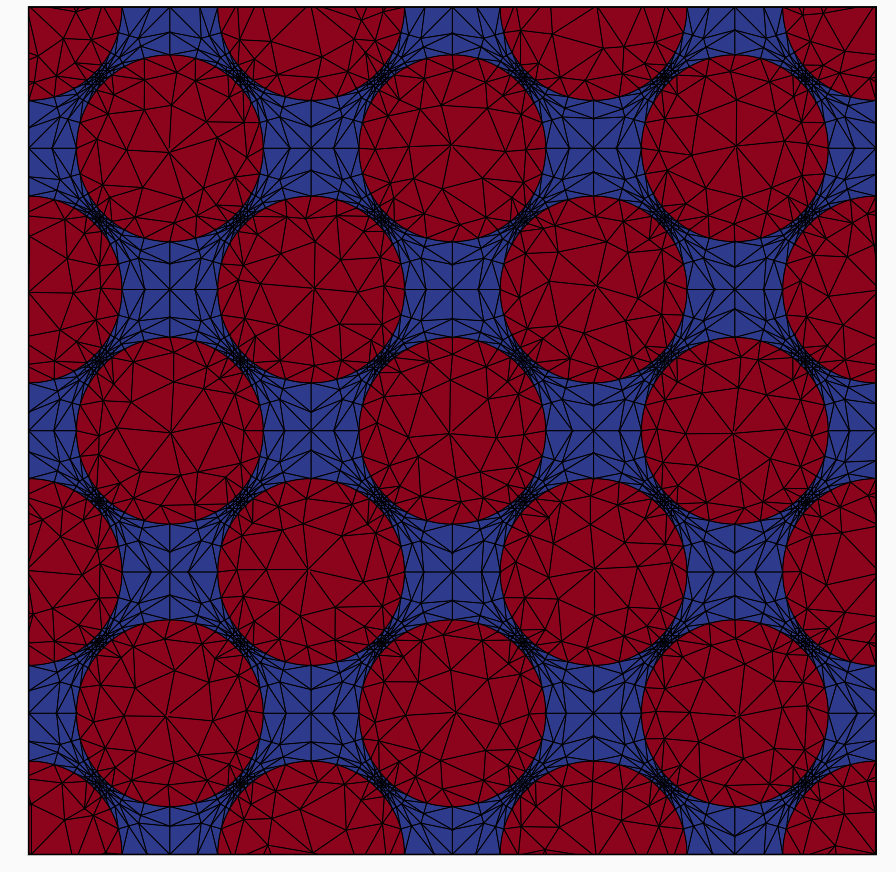
Give the GLSL for this pattern, as a Shadertoy shader.

```glsl
// A finite-element mesh of red discs packed on a diagonal lattice in a blue matrix.
// Each lattice diamond holds rings of jittered nodes joined into triangles;
// nodes crowd towards the narrow necks, where a fine grid refines the mesh.

const float DISC = 0.661;   // disc radius in lattice units

vec2 hash2(vec2 p) {
    return fract(sin(vec2(dot(p, vec2(127.1, 311.7)), dot(p, vec2(269.5, 183.3)))) * 43758.5453);
}

float segment(vec2 p, vec2 a, vec2 b) {
    vec2 ab = b - a, ap = p - a;
    return length(ap - ab * clamp(dot(ap, ab) / dot(ab, ab), 0.0, 1.0));
}

float ringCount(int ring) {
    return 8.0 * exp2(float(min(ring, 3) - 1));
}

// Rings: 0 centre, 1-2 inside the disc, 3 its rim, 4 matrix, 5 diamond border
vec2 node(vec2 cell, int ring, float i) {
    if (ring == 0) return 0.06 * (hash2(cell + 7.0) - 0.5);
    float n = ringCount(ring);
    vec2 jitter = hash2(cell * 3.7 + vec2(mod(i, n), float(ring) * 41.0)) - 0.5;
    float t = 6.2831853 * (i + (ring < 3 ? 0.6 * jitter.x : 0.0)) / n;
    t += (ring < 3 ? 0.04 : 0.115) * sin(4.0 * t);
    vec2 dir = vec2(cos(t), sin(t));
    float border = 1.0 / (abs(dir.x) + abs(dir.y));
    float radius = ring == 1 ? 0.34 + 0.09 * jitter.y
                 : ring == 2 ? 0.53 + 0.06 * jitter.y
                 : ring == 3 ? DISC
                 : ring == 4 ? mix(DISC, border, 0.5 + 0.25 * jitter.y)
                 : border;
    return radius * dir;
}

// Distance to the lines of a square grid
float gridLines(vec2 p, float spacing) {
    vec2 g = abs(fract(p / spacing - 0.5) - 0.5) * spacing;
    return min(g.x, g.y);
}

float meshDistance(vec2 q, vec2 cell) {
    float r = length(q);
    // Disc rim and diamond border
    float d = min(abs(r - DISC), abs(1.0 - abs(q.x) - abs(q.y)) * 0.7071);
    float turn = atan(q.y, q.x) / 6.2831853;

    for (int ring = 1; ring <= 5; ring++) {
        float nearest = round(turn * ringCount(ring));
        for (float k = -2.0; k <= 2.0; k++) {
            float i = nearest + k;
            vec2 a = node(cell, ring, i);
            d = min(d, length(q - a) - 0.006);
            if (ring == 5) continue;
            vec2 next = node(cell, ring, i + 1.0);
            if (ring != 3) d = min(d, segment(q, a, next));
            if (ring == 1) d = min(d, segment(q, node(cell, 0, 0.0), a));
            if (ring < 3) {
                // Fan out to the ring with twice the nodes
                for (float c = -1.0; c <= 1.0; c++)
                    d = min(d, segment(q, a, node(cell, ring + 1, 2.0 * i + c)));
            } else {
                // Split each quad, with diagonals leaning towards the neck
                d = min(d, segment(q, a, node(cell, ring + 1, i)));
                bool rising = mod(i, 8.0) < 4.0;
                vec2 outer = node(cell, ring + 1, rising ? i + 1.0 : i);
                d = min(d, segment(q, rising ? a : next, outer));
            }
        }
    }

    // Fine elements in the necks between discs
    vec2 neck = abs(q) - 0.5;
    float fine = max(gridLines(neck, 0.05), max(length(neck) - 0.12, DISC - r));
    float core = max(gridLines(neck, 0.028), length(neck) - 0.04);
    return min(d, min(fine, core));
}

void mainImage(out vec4 fragColor, in vec2 fragCoord) {
    // Six by six lattice units inside a white margin
    vec2 p = (fragCoord / iResolution.y * 747.0 - vec2(24.5, 15.0)) / 121.0;
    float pixel = 747.0 / 121.0 / iResolution.y;

    // Nearest disc centre: lattice points whose coordinates sum to an even number
    vec2 diagonal = round(vec2(p.x + p.y, p.x - p.y) * 0.5);
    vec2 cell = vec2(diagonal.x + diagonal.y, diagonal.x - diagonal.y);
    vec2 q = p - cell;

    float disc = smoothstep(0.5, -0.5, (length(q) - DISC) / pixel);
    vec3 color = mix(vec3(0.18, 0.23, 0.55), vec3(0.55, 0.01, 0.11), disc);
    float line = (meshDistance(q, cell) - 0.0042) / pixel;
    color *= 1.0 - smoothstep(0.5, -0.5, line);

    // Margin and frame
    vec2 b = abs(p - 3.0) - 3.0;
    float box = max(b.x, b.y);
    color = mix(color, vec3(0.98), smoothstep(-0.5, 0.5, box / pixel));
    color *= 1.0 - smoothstep(0.5, -0.5, (abs(box) - 0.006) / pixel);
    fragColor = vec4(color, 1.0);
}
```
